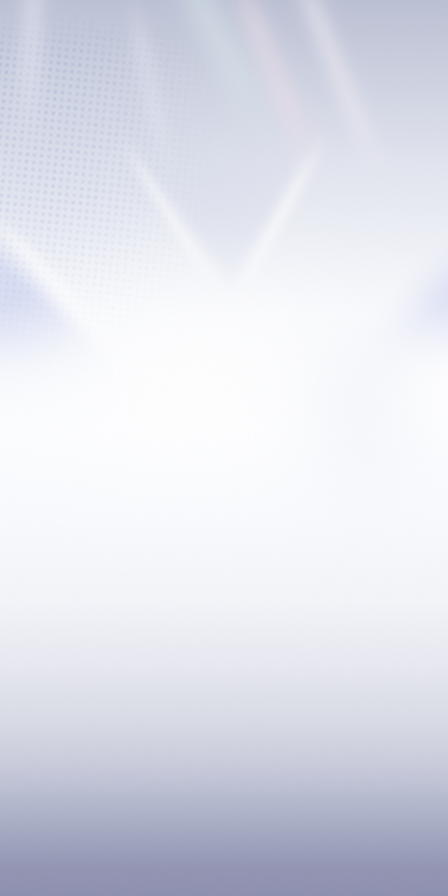
Reproduce this background procedurally as a Shadertoy shader.

```glsl
// Pale lavender backdrop: misty vertical gradient, crossing light rays and a halftone dot field.

float hash(vec2 p) {
    return fract(sin(dot(p, vec2(127.1, 311.7))) * 43758.5453);
}

// Soft elliptical glow
float glow(vec2 p, vec2 center, vec2 radius) {
    vec2 d = (p - center) / radius;
    return exp(-dot(d, d));
}

// Streak of light from a to b that fades toward both ends
float ray(vec2 p, vec2 a, vec2 b, float width) {
    vec2 axis = b - a;
    float along = dot(p - a, axis) / dot(axis, axis);
    float across = length(p - a - axis * along) / width;
    return exp(-across * across) * smoothstep(-0.15, 0.3, along) * smoothstep(1.15, 0.6, along);
}

// Signed distance to the line through a and b, positive on its left
float side(vec2 p, vec2 a, vec2 b) {
    vec2 d = normalize(b - a);
    return d.x * (p.y - a.y) - d.y * (p.x - a.x);
}

// Vertical gradient; each stop holds a colour and its height
vec3 mist(float y) {
    vec4 stops[12] = vec4[12](
        vec4(0.555, 0.565, 0.685, 0.00), vec4(0.575, 0.585, 0.70, 0.03),
        vec4(0.69, 0.715, 0.795, 0.10), vec4(0.775, 0.785, 0.85, 0.14),
        vec4(0.84, 0.85, 0.89, 0.19), vec4(0.905, 0.91, 0.94, 0.26),
        vec4(0.95, 0.953, 0.972, 0.33), vec4(0.97, 0.975, 0.99, 0.42),
        vec4(0.985, 0.988, 0.996, 0.52), vec4(0.975, 0.978, 0.99, 0.65),
        vec4(0.88, 0.89, 0.93, 0.82), vec4(0.73, 0.75, 0.825, 1.00));
    vec3 color = stops[0].rgb;
    for (int i = 1; i < 12; i++) {
        float t = clamp((y - stops[i - 1].w) / (stops[i].w - stops[i - 1].w), 0.0, 1.0);
        color = mix(color, stops[i].rgb, t);
    }
    return color;
}

void mainImage(out vec4 fragColor, in vec2 fragCoord) {
    vec2 uv = fragCoord / iResolution.xy;
    vec2 p = uv * vec2(1.0, 2.0);
    vec3 color = mist(uv.y);

    // Cool tint in the upper left, white bloom in the middle
    color = mix(color, vec3(0.80, 0.83, 0.90), 0.3 * glow(p, vec2(0.1, 1.68), vec2(0.4, 0.25)));
    color = mix(color, vec3(0.995), 0.65 * glow(p, vec2(0.42, 1.15), vec2(0.32, 0.25)));

    // Blue wedges at both sides, cut off by diagonal light
    float leftCut = smoothstep(0.0, 0.06, -side(p, vec2(0.0, 1.49), vec2(0.195, 1.29)));
    float rightCut = smoothstep(-0.02, 0.12, -side(p, vec2(0.83, 1.31), vec2(1.0, 1.48)));
    color = mix(color, vec3(0.82, 0.845, 0.94), 0.85 * leftCut * glow(p, vec2(0.0, 1.35), vec2(0.19, 0.13)));
    color = mix(color, vec3(0.85, 0.865, 0.95), 0.85 * rightCut * glow(p, vec2(1.02, 1.36), vec2(0.18, 0.12)));

    // Faint V of shade above the centre
    float vee = smoothstep(0.0, 0.05, side(p, vec2(0.30, 1.64), vec2(0.48, 1.37)))
              * smoothstep(0.0, 0.05, side(p, vec2(0.54, 1.35), vec2(0.70, 1.65)));
    color -= vec3(0.035, 0.03, 0.018) * vee * glow(p, vec2(0.5, 1.48), vec2(0.25, 0.17));

    // Grey haze and white glow on the right
    color -= vec3(0.022, 0.02, 0.012) * glow(p, vec2(0.81, 1.07), vec2(0.13, 0.17));
    color = mix(color, vec3(0.995), 0.6 * glow(p, vec2(1.03, 1.13), vec2(0.13, 0.09)));

    // Halftone dots on a slightly tilted grid
    vec2 grid = mat2(0.995, 0.1, -0.1, 0.995) * p * 62.0;
    float dotMask = smoothstep(0.42, 0.12, length(fract(grid) - 0.5));
    float dotFade = smoothstep(0.55, 0.1, p.x) * smoothstep(1.15, 1.6, p.y) * smoothstep(1.99, 1.85, p.y);
    color -= vec3(0.055, 0.045, 0.022) * dotMask * dotFade * (0.8 + 0.4 * hash(floor(grid)));

    // Bright rays framing the centre
    float rays = 0.5 * ray(p, vec2(0.0, 1.50), vec2(0.20, 1.29), 0.018)
               + 0.4 * ray(p, vec2(0.29, 1.66), vec2(0.48, 1.36), 0.016)
               + 0.45 * ray(p, vec2(0.71, 1.67), vec2(0.54, 1.36), 0.018);
    color = mix(color, vec3(0.99), rays);

    // Tinted streaks falling from the top
    color = mix(color, vec3(0.84, 0.89, 0.91), 0.5 * ray(p, vec2(0.40, 2.08), vec2(0.60, 1.70), 0.045));
    color = mix(color, vec3(0.91, 0.87, 0.91), 0.5 * ray(p, vec2(0.53, 2.04), vec2(0.70, 1.62), 0.035));
    color = mix(color, vec3(0.92, 0.91, 0.94), 0.5 * ray(p, vec2(0.66, 2.08), vec2(0.85, 1.60), 0.03));
    color = mix(color, vec3(0.90, 0.91, 0.95), 0.4 * ray(p, vec2(0.08, 2.10), vec2(0.06, 1.70), 0.03));
    color = mix(color, vec3(0.90, 0.91, 0.95), 0.3 * ray(p, vec2(0.30, 1.98), vec2(0.37, 1.62), 0.025));

    // Fine grain against banding
    color += (hash(floor(uv * vec2(256.0, 512.0))) - 0.5) / 255.0;
    fragColor = vec4(clamp(color, 0.0, 1.0), 1.0);
}
```
